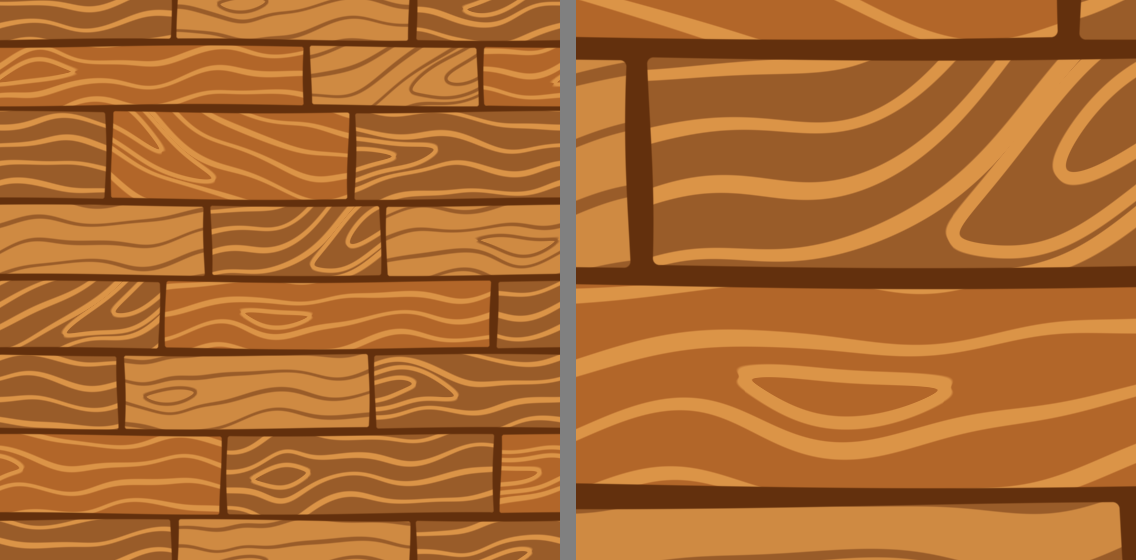
Left, the full canvas; right, a detail of the centre.
Reproduce this texture procedurally as a WebGL 1 fragment shader.

```glsl
precision highp float;
// Seamless cartoon plank floor: seven courses of two boards with wavy grain, knots and hairpins.

uniform vec2 u_resolution;

#define GAP 0.0125           // joint width between boards
#define CORNER 0.004         // board corner radius
#define EDGE_WOBBLE 0.0022   // hand-cut unevenness of the edges
#define GRAIN_SPACING 0.038
#define GRAIN_WIDTH 0.0098
#define WAVE_HEIGHT 0.010
#define FLOOR_BASE 0.077     // bottom of the first course
#define JOINT_COLOR vec3(0.39, 0.19, 0.05)
#define BROWN_COLOR vec3(0.60, 0.36, 0.16)
#define ORANGE_COLOR vec3(0.70, 0.40, 0.16)
#define LIGHT_COLOR vec3(0.81, 0.54, 0.26)
#define GRAIN_COLOR vec3(0.86, 0.58, 0.28)

// Board tones
const float BROWN = 0.0;
const float ORANGE = 1.0;
const float LIGHT = 2.0;

// Grain figures; a negative figure opens at the left end
const float EYE = 0.0;
const float DIAGONAL = 1.0;
const float DIAGONAL_LEFT = -1.0;
const float HAIRPIN_LEFT = -2.0;

struct Course {
  float top;
  vec2 joints;
  vec2 tones;
  vec2 figures;
};

// Irregular layout, from the bottom course up
Course course(int i) {
  if (i == 0) return Course(0.229, vec2(0.400, 0.888), vec2(BROWN, ORANGE), vec2(EYE, HAIRPIN_LEFT));
  if (i == 1) return Course(0.372, vec2(0.216, 0.664), vec2(LIGHT, BROWN), vec2(EYE, HAIRPIN_LEFT));
  if (i == 2) return Course(0.503, vec2(0.290, 0.882), vec2(ORANGE, BROWN), vec2(EYE, DIAGONAL));
  if (i == 3) return Course(0.639, vec2(0.371, 0.685), vec2(BROWN, LIGHT), vec2(DIAGONAL, EYE));
  if (i == 4) return Course(0.806, vec2(0.194, 0.628), vec2(ORANGE, BROWN), vec2(DIAGONAL_LEFT, HAIRPIN_LEFT));
  if (i == 5) return Course(0.923, vec2(0.549, 0.859), vec2(LIGHT, ORANGE), vec2(DIAGONAL, EYE));
  return Course(1.077, vec2(0.311, 0.737), vec2(LIGHT, BROWN), vec2(EYE, EYE));
}

float roundedBox(vec2 p, vec2 halfSize) {
  vec2 q = abs(p) - halfSize + CORNER;
  return length(max(q, 0.0)) + min(max(q.x, q.y), 0.0) - CORNER;
}

// x: height across the grain, y: radius around the knot (1 at its outline)
vec2 grainField(vec2 p, vec2 halfSize, float figure, float seed) {
  if (figure < 0.0) p.x = -p.x;
  float knotX = halfSize.x;
  vec2 knotSize = vec2(0.15, 0.035);
  float axis = 0.0;
  if (figure == EYE) {
    knotX = -0.12 + 0.03 * sin(seed * 4.0);
    knotSize = vec2(0.2 * halfSize.x, 0.016);
    axis = 0.06 * (p.x - knotX);
  } else if (abs(figure) == DIAGONAL) {
    knotSize = vec2(halfSize.x - 0.03, 0.045);
    float s = p.x + 0.05;
    axis = 0.3 * (s + sqrt(s * s + 0.003)) - 0.092;
  }
  float wave = sin(p.x * 21.0 + p.y * 12.0 + seed * 2.4)
             + 0.45 * sin(p.x * 38.0 - p.y * 24.0 + seed * 1.7);
  float across = p.y - axis - WAVE_HEIGHT * wave;
  float along = (p.x - knotX) / knotSize.x;

  // Fibres part around the knot
  float push = 1.2 * knotSize.y;
  float height = across - push * exp(-along * along) * across / length(vec2(across, push));
  float taper = 1.0 - 0.35 * min(along * along, 1.0);
  return vec2(height, length(vec2(along, across / (knotSize.y * taper))));
}

// Distance to the nearest grain line, less its half width
float grainLines(vec2 p, vec2 halfSize, float figure, float seed, float width) {
  const float STEP = 0.0008;
  vec2 f = grainField(p, halfSize, figure, seed);
  vec2 dx = (grainField(p + vec2(STEP, 0.0), halfSize, figure, seed) - f) / STEP;
  vec2 dy = (grainField(p + vec2(0.0, STEP), halfSize, figure, seed) - f) / STEP;
  float level = f.x / GRAIN_SPACING;
  float fibre = abs(fract(level) - 0.5) * GRAIN_SPACING / max(length(vec2(dx.x, dy.x)), 0.2);
  if (f.y < 1.0) fibre = 1.0;
  float ring = abs(f.y - 1.0);
  if (figure != EYE) ring = min(ring, abs(f.y - 0.5));
  ring /= max(length(vec2(dx.y, dy.y)), 0.5);
  float swell = 0.88 + 0.22 * sin(p.x * 17.0 + floor(level) * 2.3 + seed);
  return min(fibre - 0.5 * width * swell, ring - 0.4 * width);
}

void main() {
  vec2 p = gl_FragCoord.xy / u_resolution;
  float pixel = 1.0 / min(u_resolution.x, u_resolution.y);
  p.y = fract(p.y - FLOOR_BASE) + FLOOR_BASE;

  // Find the course, then the board within it
  Course row = course(0);
  float bottom = FLOOR_BASE;
  float seed = 1.0;
  for (int i = 1; i < 7; i++) {
    if (p.y >= row.top) {
      bottom = row.top;
      row = course(i);
      seed = float(2 * i + 1);
    }
  }
  vec2 ends = row.joints;
  float tone = row.tones.x;
  float figure = row.figures.x;
  if (p.x < ends.x || p.x >= ends.y) {
    if (p.x < ends.x) p.x += 1.0;
    ends = vec2(ends.y, ends.x + 1.0);
    tone = row.tones.y;
    figure = row.figures.y;
    seed += 1.0;
  }
  vec2 halfSize = 0.5 * vec2(ends.y - ends.x, row.top - bottom);
  p -= 0.5 * vec2(ends.x + ends.y, bottom + row.top);

  // Colour the board, its grain and the joints
  vec3 wood = tone == BROWN ? BROWN_COLOR : tone == ORANGE ? ORANGE_COLOR : LIGHT_COLOR;
  vec3 grain = tone == LIGHT ? BROWN_COLOR : GRAIN_COLOR;
  float width = GRAIN_WIDTH * (tone == LIGHT ? 0.75 : 1.0);
  float lines = grainLines(p, halfSize, figure, seed, width);
  vec3 color = mix(grain, wood, smoothstep(-pixel, pixel, lines));
  vec2 uneven = p + EDGE_WOBBLE * sin(p.yx * vec2(25.0, 9.0) + seed * vec2(1.7, 2.9));
  float board = roundedBox(uneven, halfSize - 0.5 * GAP);
  color = mix(color, JOINT_COLOR, smoothstep(-pixel, pixel, board));
  gl_FragColor = vec4(color, 1.0);
}
```
